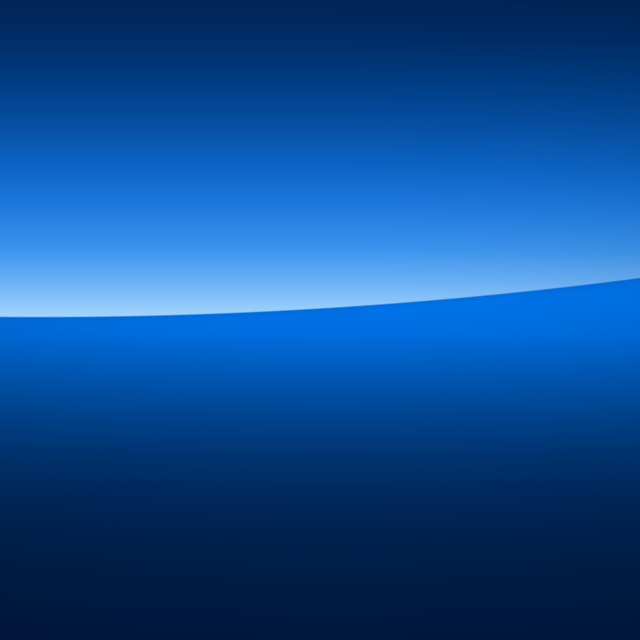
This background is drawn by a Shadertoy shader. Its source:

```glsl
// A pale blue sky glowing above a gently curved horizon over deep blue water.

// Horizon parabola: x of lowest point, its height, and curvature
const float HORIZON_X = 0.06;
const float HORIZON_Y = 0.5045;
const float HORIZON_BEND = 0.069;
const float EDGE_SOFTNESS = 0.0018;

// Thin shaded rim just below the horizon
const vec3 RIM_COLOR = vec3(0.04, 0.36, 0.74);
const float RIM_WIDTH = 0.0035;
const float RIM_STRENGTH = 0.65;

// Side shading
const float GLOW_CENTER = 0.52;
const float WATER_FALLOFF = 0.22;
const float SKY_FALLOFF = 0.22;

// Gradient stops: rgb and height on the canvas, from low to high
const int SKY_STOPS = 9;
const vec4 SKY[SKY_STOPS] = vec4[SKY_STOPS](
    vec4(0.63, 0.83, 0.985, 0.508),
    vec4(0.43, 0.70, 0.97, 0.557),
    vec4(0.24, 0.58, 0.93, 0.610),
    vec4(0.12, 0.48, 0.87, 0.675),
    vec4(0.05, 0.39, 0.77, 0.740),
    vec4(0.02, 0.31, 0.64, 0.805),
    vec4(0.00, 0.24, 0.52, 0.870),
    vec4(0.00, 0.18, 0.41, 0.935),
    vec4(0.00, 0.14, 0.335, 1.0));

const int WATER_STOPS = 9;
const vec4 WATER[WATER_STOPS] = vec4[WATER_STOPS](
    vec4(0.00, 0.09, 0.24, 0.0),
    vec4(0.00, 0.11, 0.27, 0.088),
    vec4(0.00, 0.125, 0.30, 0.154),
    vec4(0.00, 0.155, 0.355, 0.219),
    vec4(0.00, 0.20, 0.435, 0.284),
    vec4(0.00, 0.265, 0.56, 0.349),
    vec4(0.00, 0.345, 0.71, 0.414),
    vec4(0.00, 0.43, 0.88, 0.480),
    vec4(0.00, 0.455, 0.92, 0.530));

vec3 skyGradient(float height) {
    vec3 color = SKY[0].rgb;
    for (int i = 1; i < SKY_STOPS; i++) {
        float blend = clamp((height - SKY[i - 1].w) / (SKY[i].w - SKY[i - 1].w), 0.0, 1.0);
        color = mix(color, SKY[i].rgb, blend);
    }
    return color;
}

vec3 waterGradient(float height) {
    vec3 color = WATER[0].rgb;
    for (int i = 1; i < WATER_STOPS; i++) {
        float blend = clamp((height - WATER[i - 1].w) / (WATER[i].w - WATER[i - 1].w), 0.0, 1.0);
        color = mix(color, WATER[i].rgb, blend);
    }
    return color;
}

void mainImage(out vec4 fragColor, in vec2 fragCoord) {
    vec2 uv = fragCoord / iResolution.xy;

    // Signed height above the curved horizon
    float fromLowest = uv.x - HORIZON_X;
    float above = uv.y - HORIZON_Y - HORIZON_BEND * fromLowest * fromLowest;

    // Sky dims toward the right side
    float rightSide = max(uv.x - GLOW_CENTER, 0.0);
    vec3 sky = skyGradient(uv.y) * (1.0 - SKY_FALLOFF * rightSide * rightSide);

    // Water is brightest near the middle of the horizon
    float side = uv.x - GLOW_CENTER;
    vec3 water = waterGradient(uv.y) * (1.0 - WATER_FALLOFF * side * side);
    float rim = exp(-abs(above) / RIM_WIDTH);
    water = mix(water, RIM_COLOR, RIM_STRENGTH * rim);

    // Join both with a smooth edge
    float softness = max(EDGE_SOFTNESS, 0.7 / iResolution.y);
    vec3 color = mix(water, sky, smoothstep(-softness, softness, above));
    fragColor = vec4(color, 1.0);
}
```
